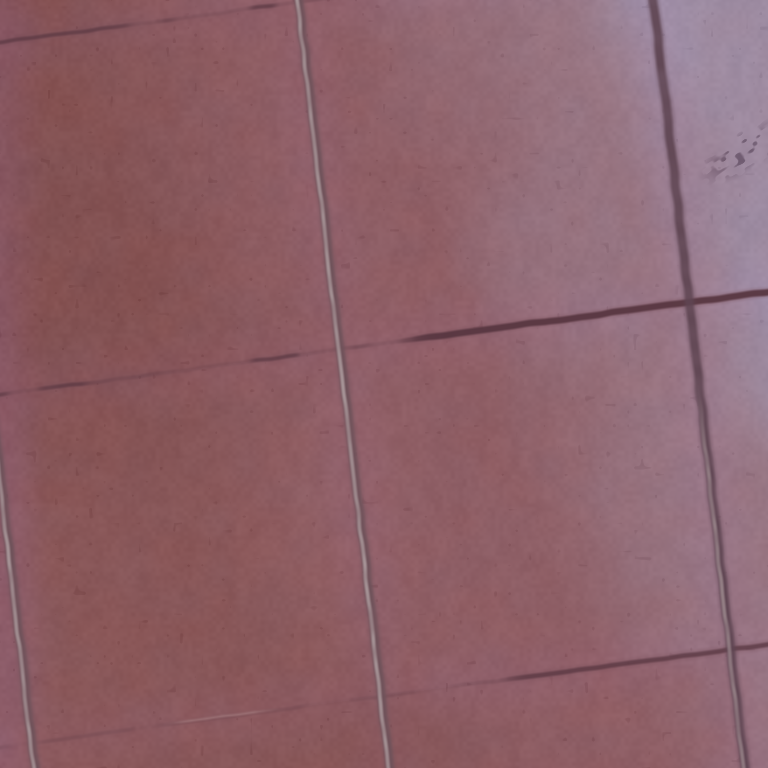
Reproduce this texture procedurally as a WebGL 1 fragment shader.

```glsl
precision highp float;
uniform vec2 u_resolution;

float hash(vec2 p) {
  vec3 q = fract(vec3(p.xyx) * 0.1031);
  q += dot(q, q.yzx + 33.33);
  return fract((q.x + q.y) * q.z);
}

float noise(vec2 p) {
  vec2 i = floor(p), f = fract(p);
  f = f * f * (3.0 - 2.0 * f);
  return mix(mix(hash(i), hash(i + vec2(1.0, 0.0)), f.x),
             mix(hash(i + vec2(0.0, 1.0)), hash(i + 1.0), f.x), f.y);
}

// Soft stripe of the given half width around d = 0
float stripe(float d, float halfWidth, float blur) {
  return 1.0 - smoothstep(halfWidth - blur, halfWidth + blur, abs(d));
}

// Fired clay under a cool sheen from the upper right
vec3 clay(vec2 p, vec2 tile, vec2 edge) {
  float cloud = noise(p * 6.0 + 20.0) - 0.5;
  float sheen = p.x + 0.35 * (p.y - 0.5) + 0.09 * cloud;
  sheen += 0.05 * (hash(tile + 40.0) - 0.5);
  vec3 color = mix(vec3(0.515, 0.320, 0.322), vec3(0.558, 0.368, 0.393),
                   smoothstep(0.18, 0.52, sheen));
  color = mix(color, vec3(0.592, 0.455, 0.505), smoothstep(0.62, 0.88, sheen));
  color = mix(color, vec3(0.618, 0.545, 0.630), smoothstep(0.88, 1.08, sheen));

  // Rosier rims, left border and lower tiles
  float rim = 1.0 - smoothstep(0.0, 0.07, min(edge.x, edge.y));
  color += vec3(0.008, 0.008, 0.022) * rim;
  color += vec3(0.010, 0.012, 0.045) * (1.0 - smoothstep(0.0, 0.07, p.x));
  color += vec3(0.022, 0.022, 0.026) * (1.0 - smoothstep(0.25, 0.6, p.y))
         * (1.0 - smoothstep(0.35, 0.6, p.x));

  // Mottling and fine grain
  color += 0.020 * (noise(p * vec2(70.0, 45.0)) - 0.5);
  color += 0.022 * (noise(p * 190.0) - 0.5);
  color += vec3(0.012, -0.004, -0.012) * (noise(p * 28.0 + 7.0) - 0.5);
  float pit = smoothstep(0.90, 0.98, noise(p * 110.0 + 50.0));
  return color - 0.035 * pit;
}

void main() {
  vec2 p = gl_FragCoord.xy / u_resolution;
  float blur = 0.0012 + 0.7 / u_resolution.y;

  // Skewed tile grid, with signed distance to the nearest joints
  vec2 pitch = vec2(0.462, 0.459);
  vec2 grid = vec2(p.x + 0.119 * p.y - 0.507, p.y - 0.134 * p.x - 0.486) / pitch;
  vec2 joint = floor(grid + 0.5);
  vec2 d = (grid - joint) * pitch;
  vec3 color = clay(p, floor(grid), abs(d));
  d += 0.0018 * (vec2(noise(vec2(p.y * 45.0, joint.x + 9.0)),
                      noise(vec2(p.x * 45.0, joint.y + 30.0))) - 0.5);

  // Scuffed patch
  vec2 s = p - vec2(0.968, 0.803);
  s = vec2(0.83 * s.x + 0.56 * s.y, 0.83 * s.y - 0.56 * s.x);
  float patchMask = 1.0 - smoothstep(0.3, 1.0, length(s / vec2(0.075, 0.03)));
  color -= 0.17 * patchMask * smoothstep(0.55, 0.8, noise(s * vec2(110.0, 190.0) + 60.0));

  // Crosswise joints: dark on the right, worn away on the left
  float low = step(joint.y, -0.5);
  float kept = smoothstep(0.51, 0.57, p.x - 0.12 * low);
  float broken = smoothstep(0.25, 0.65, noise(vec2(p.x * 32.0, joint.y * 7.0 + 11.0)));
  float wear = mix(mix(0.65, 0.20, low) * (0.25 + 0.75 * broken), 0.92 - 0.2 * low, kept);
  float halfWidth = mix(0.0025, 0.0042 - 0.0012 * low, kept);
  color = mix(color, vec3(0.46, 0.30, 0.34), 0.4 * wear * stripe(d.y, 0.006, 0.004));
  color = mix(color, vec3(0.34, 0.21, 0.25), wear * stripe(d.y, halfWidth, blur));
  float chip = low * broken * stripe(p.x - 0.29, 0.06, 0.02);
  color = mix(color, vec3(0.66, 0.50, 0.51), 0.6 * chip * stripe(d.y - 0.001, 0.0016, blur));

  // Upright joints: pale grout beside a shadowed groove
  float rough = noise(vec2(p.y * 60.0, joint.x * 5.0 + 21.0));
  float right = step(0.5, joint.x);
  float pale = mix(0.95, 0.7 * (1.0 - smoothstep(0.38, 0.52, p.y)), right);
  pale *= 0.65 + 0.35 * rough;
  vec3 groove = mix(vec3(0.43, 0.32, 0.35), vec3(0.37, 0.27, 0.32), right);
  color = mix(color, groove, 0.35 * stripe(d.x - 0.001, 0.008, 0.004));
  color = mix(color, groove, (0.75 + 0.2 * rough) * stripe(d.x - 0.0008, 0.0052, blur + 0.0008));
  color = mix(color, vec3(0.66, 0.59, 0.60), pale * stripe(d.x + 0.0012, 0.0024, blur));

  gl_FragColor = vec4(clamp(color, 0.0, 1.0), 1.0);
}
```
